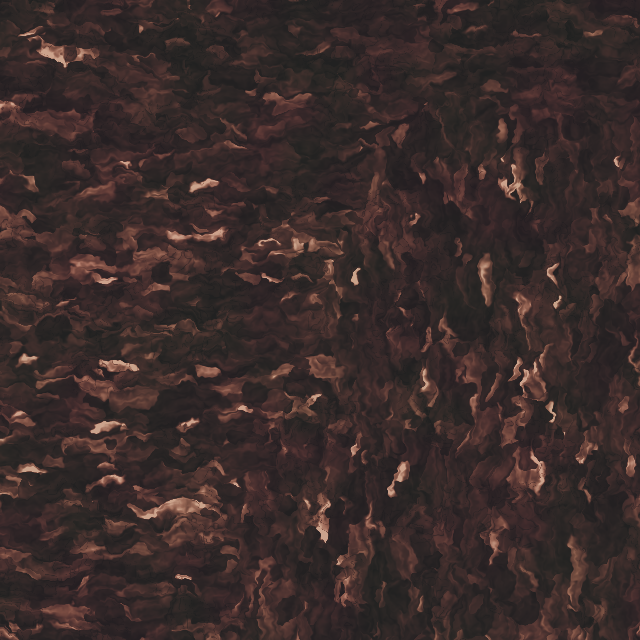
Give the GLSL for this texture, as a Shadertoy shader.

```glsl
const float HALF_PI = 1.5708;
const int CHIP_LAYERS = 13;
const int CRUMB_LAYERS = 3;

float hash(vec2 p) {
    return fract(sin(dot(p, vec2(127.1, 311.7))) * 43758.5453);
}

vec2 hash2(vec2 p) {
    return vec2(hash(p), hash(p + 41.3));
}

float noise(vec2 p) {
    vec2 i = floor(p), f = fract(p);
    f = f * f * (3.0 - 2.0 * f);
    float low = mix(hash(i), hash(i + vec2(1, 0)), f.x);
    float high = mix(hash(i + vec2(0, 1)), hash(i + vec2(1, 1)), f.x);
    return mix(low, high, f.y);
}

float fbm(vec2 p) {
    float sum = 0.0, gain = 0.5;
    for (int i = 0; i < 4; i++) {
        sum += gain * noise(p);
        p = p * 2.03 + 17.1;
        gain *= 0.55;
    }
    return sum;
}

vec2 rotate(vec2 p, float angle) {
    float c = cos(angle), s = sin(angle);
    return vec2(c * p.x + s * p.y, c * p.y - s * p.x);
}

vec2 wobble(vec2 p, float scale) {
    return vec2(noise(p * scale), noise(p * scale + 50.0)) - 0.5;
}

// Tone 0 is deep slate shadow, tone 6 is pale bare wood.
vec3 barkColor(float tone) {
    vec3 ramp[7] = vec3[7](
        vec3(0.125, 0.118, 0.125), vec3(0.18, 0.15, 0.15),
        vec3(0.26, 0.18, 0.175), vec3(0.36, 0.23, 0.21),
        vec3(0.48, 0.31, 0.26), vec3(0.62, 0.42, 0.35),
        vec3(0.80, 0.64, 0.55));
    tone = clamp(tone, 0.0, 5.99);
    int i = int(tone);
    return mix(ramp[i], ramp[i + 1], fract(tone));
}

// Grain lies flat above and left, and stands upright at lower right.
float grainAngle(vec2 p) {
    float side = min(p.x - 0.28 - 0.45 * p.y, 0.8 - p.y);
    return HALF_PI * step(0.0, side + 0.14 * (noise(p * 9.0) - 0.5));
}

// Lays one bent, fibrous chip over the tone below it.
float layChip(float below, vec2 p, vec2 cell, float size, float seed, float slim, float bend) {
    vec2 id = cell + seed * 17.3;
    vec2 spot = hash2(id), shape = hash2(id + 5.7), kind = hash2(id + 91.9);
    vec2 centre = (cell + spot) * size;
    float glow = mix(0.9, 1.4, smoothstep(0.9, 0.65, centre.y));
    float tone = min(0.6 - glow * log(kind.x + 0.003), 5.7);

    vec2 q = rotate(p - centre, grainAngle(centre) + (shape.x - 0.5) * 0.7 * bend);
    q.y += bend * (kind.y - 0.5) * q.x * q.x / size;
    float width = mix(0.3, 0.13, smoothstep(0.6, 3.8, tone)) * slim;
    vec2 extent = size * vec2(mix(0.4, 0.85, shape.y), width);
    vec2 e = q / extent;
    float dist = (sqrt(e.y * e.y + e.x * e.x * e.x * e.x) - 1.0) * extent.y;
    float soft = mix(0.0007, 0.003, shape.x * shape.x);
    float cover = smoothstep(soft, -soft, dist);
    if (cover <= 0.0) return below;

    float fibre = noise(vec2(q.x * 18.0, q.y * 120.0) + id) - 0.5;
    fibre += 0.7 * (noise(vec2(q.x * 50.0, q.y * 260.0) - id) - 0.5);
    float shade = 0.3 * e.y - 0.25 * e.x * e.x;
    tone += (fibre * 1.7 + shade) * (0.2 + 0.38 * tone);
    return mix(below, tone, cover * 0.95);
}

float layScatter(float tone, vec2 p, float size, float seed, float density, float slim, float bend) {
    vec2 home = floor(p / size);
    for (int y = -1; y <= 1; y++)
    for (int x = -1; x <= 1; x++) {
        vec2 cell = home + vec2(x, y);
        if (hash(cell + seed * 7.7) < density)
            tone = layChip(tone, p, cell, size, seed, slim, bend);
    }
    return tone;
}

void mainImage(out vec4 fragColor, in vec2 fragCoord) {
    vec2 uv = fragCoord / iResolution.xy;

    // Ragged, blobby outlines
    vec2 p = uv + 0.013 * wobble(uv, 28.0) + 0.009 * wobble(uv + 3.0, 80.0);
    p += 0.004 * wobble(uv + 7.0, 190.0);

    // Soil, then chips of mixed sizes, then crumbs and a few strands
    float tone = 0.6 + 2.2 * fbm(p * 16.0);
    for (int i = 0; i < CHIP_LAYERS; i++) {
        float size = mix(0.04, 0.135, fract(float(i) * 0.618));
        tone = layScatter(tone, p, size, float(i) + 1.0, 0.52, 1.0, 1.0);
    }
    for (int i = 0; i < CRUMB_LAYERS; i++)
        tone = layScatter(tone, p, 0.022 + 0.008 * float(i), float(i) + 31.0, 0.2, 1.3, 1.4);
    tone = layScatter(tone, p, 0.07, 47.0, 0.14, 0.25, 2.0);

    // Mottling, specks and fine broken cracks
    float relief = 0.35 + 0.4 * tone;
    tone += relief * (1.3 * (fbm(uv * 42.0) - 0.5) + 0.8 * (noise(p * 150.0) - 0.5));
    float crack = smoothstep(0.07, 0.0, abs(noise(p * 110.0) - 0.5));
    tone -= 0.7 * relief * crack * smoothstep(0.45, 0.65, noise(uv * 22.0 + 33.0));

    vec3 color = barkColor(max(tone, 0.2));
    color += vec3(0.02, -0.012, 0.006) * (noise(uv * 17.0 + 70.0) - 0.5);
    fragColor = vec4(color, 1.0);
}
```
